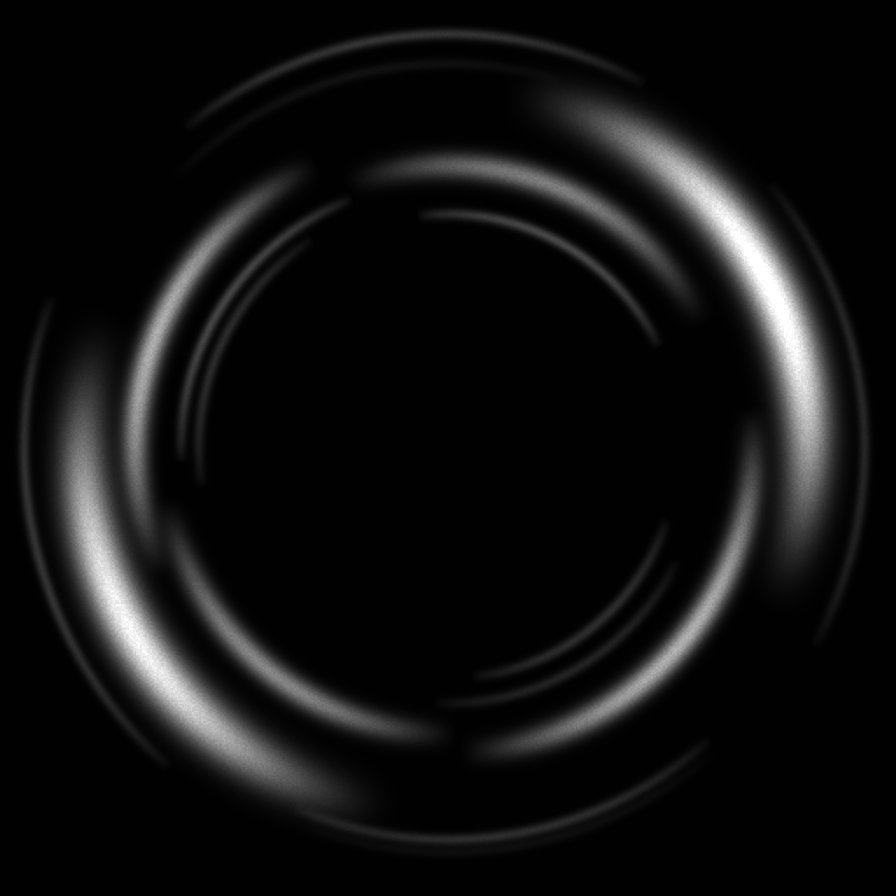
This background is drawn by a Shadertoy shader. Its source:

```glsl
const float BACKGROUND = 0.003;
const float GRAIN_AMOUNT = 0.09;
const float GRAIN_CELLS = 512.0;

// Half-widths of the blurred strokes
const float BAND_WIDTH = 0.0265;
const float RING_WIDTH = 0.0145;
const float LINE_WIDTH = 0.0062;

// Falloff towards the arc ends: higher is softer
const float BAND_FADE = 1.9;
const float RING_FADE = 1.2;
const float LINE_FADE = 0.55;

// Arcs: radius, middle angle, half span (degrees), peak brightness
const vec4 BANDS[2] = vec4[2](
    vec4(0.402, 27.0, 55.0, 1.06),
    vec4(0.408, 210.0, 53.0, 0.96));

const vec4 RINGS[4] = vec4[4](
    vec4(0.349, 159.5, 45.0, 0.67),
    vec4(0.315, 68.5, 43.0, 0.48),
    vec4(0.340, -40.0, 48.0, 0.68),
    vec4(0.319, 231.0, 41.0, 0.52));

const vec4 LINES[11] = vec4[11](
    vec4(0.298, 147.0, 36.0, 0.26),
    vec4(0.278, 156.0, 33.0, 0.16),
    vec4(0.261, 61.5, 36.0, 0.27),
    vec4(0.257, -51.0, 33.0, 0.17),
    vec4(0.285, -59.5, 33.5, 0.13),
    vec4(0.462, 95.5, 34.0, 0.20),
    vec4(0.429, 104.0, 31.0, 0.06),
    vec4(0.465, 5.5, 34.0, 0.14),
    vec4(0.473, 194.0, 35.0, 0.19),
    vec4(0.437, -80.5, 32.5, 0.17),
    vec4(0.451, -80.0, 31.0, 0.05));

float hash(vec2 cell) {
    vec3 p = fract(vec3(cell.xyx) * 0.1031);
    p += dot(p, p.yzx + 33.33);
    return fract((p.x + p.y) * p.z);
}

// Soft stroke along a circle, dimming towards both ends
float arcGlow(vec2 polar, vec4 arc, float width, float fade) {
    float turn = mod(polar.y - arc.y + 180.0, 360.0) - 180.0;
    float along = turn / arc.z;
    float across = (polar.x - arc.x) / width;
    float taper = pow(max(1.0 - along * along, 0.0), fade);
    return arc.w * taper * exp(-across * across);
}

void mainImage(out vec4 fragColor, in vec2 fragCoord) {
    float size = min(iResolution.x, iResolution.y);
    vec2 pos = (fragCoord - 0.5 * iResolution.xy) / size;
    vec2 polar = vec2(length(pos), degrees(atan(pos.y, pos.x)));

    // Wide bands, medium rings and thin lines
    float light = 0.0;
    for (int i = 0; i < BANDS.length(); i++)
        light += arcGlow(polar, BANDS[i], BAND_WIDTH, BAND_FADE);
    for (int i = 0; i < RINGS.length(); i++)
        light += arcGlow(polar, RINGS[i], RING_WIDTH, RING_FADE);
    for (int i = 0; i < LINES.length(); i++)
        light += arcGlow(polar, LINES[i], LINE_WIDTH, LINE_FADE);

    // Film grain on the lit parts
    float grain = hash(floor((pos + 0.5) * GRAIN_CELLS)) - 0.5;
    light *= 1.0 + GRAIN_AMOUNT * grain;

    fragColor = vec4(vec3(clamp(BACKGROUND + light, 0.0, 1.0)), 1.0);
}
```
